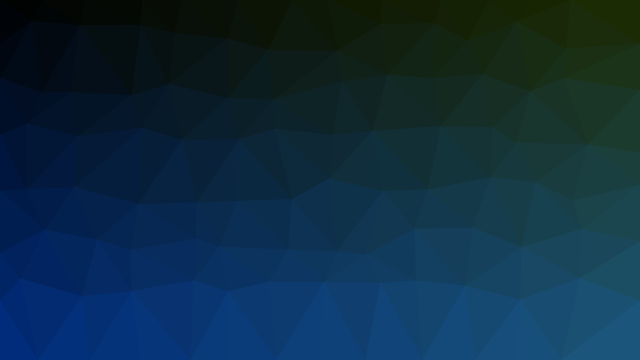
Reproduce this background procedurally as a WebGL 1 fragment shader.

```glsl
precision highp float;
// Low-poly background: a jittered grid of points is split into flat triangles.
// Each triangle takes its colour from a two-way gradient read at its centre:
// black to olive going right, black to deep blue going down.
uniform vec2 u_resolution;

const vec2 GRID = vec2(13.0, 7.0);

vec2 hash2(vec2 p) {
    return fract(sin(vec2(dot(p, vec2(127.1, 311.7)),
                          dot(p, vec2(269.5, 183.3)))) * 43758.5453);
}

// Grid point pulled up and left at random; border points stay on the border.
vec2 gridPoint(vec2 id) {
    vec2 interior = step(0.5, id) * step(id, GRID - 0.5);
    return id - 0.6 * hash2(id) * interior;
}

// Signed distance to the line a-b, positive on the inner side.
float edgeDistance(vec2 p, vec2 a, vec2 b) {
    vec2 d = normalize(b - a);
    return d.x * (p.y - a.y) - d.y * (p.x - a.x);
}

vec3 gradient(vec2 p) {
    vec2 t = p / GRID;
    return t.x * vec3(0.11, 0.17, 0.0) + t.y * vec3(0.0, 0.18, 0.51);
}

// Flat colour in rgb scaled by the smoothed coverage, which is kept in alpha.
vec4 facet(vec2 p, vec2 a, vec2 b, vec2 c, float pixel) {
    float inside = min(edgeDistance(p, a, b),
                   min(edgeDistance(p, b, c), edgeDistance(p, c, a)));
    float coverage = clamp(0.5 + inside / pixel, 0.0, 1.0);
    return vec4(gradient((a + b + c) / 3.0), 1.0) * coverage;
}

void main() {
    // Grid space, with rows counted from the top.
    vec2 uv = gl_FragCoord.xy / u_resolution;
    vec2 p = vec2(uv.x, 1.0 - uv.y) * GRID;
    float pixel = GRID.y / u_resolution.y;
    vec4 sum = vec4(0.0);

    // Points only move up and left, so these four quads can reach the pixel.
    for (int j = 0; j < 2; j++) {
        for (int i = 0; i < 2; i++) {
            vec2 id = floor(p) + vec2(float(i), float(j));
            if (id.x > GRID.x - 0.5 || id.y > GRID.y - 0.5) continue;
            vec2 a = gridPoint(id);
            vec2 b = gridPoint(id + vec2(1.0, 0.0));
            vec2 c = gridPoint(id + vec2(1.0, 1.0));
            vec2 d = gridPoint(id + vec2(0.0, 1.0));

            // Split along the shorter diagonal.
            if (distance(a, c) < distance(b, d)) {
                sum += facet(p, a, b, c, pixel) + facet(p, a, c, d, pixel);
            } else {
                sum += facet(p, a, b, d, pixel) + facet(p, b, c, d, pixel);
            }
        }
    }

    vec3 color = sum.a > 0.001 ? sum.rgb / sum.a : gradient(p);
    gl_FragColor = vec4(color, 1.0);
}
```
